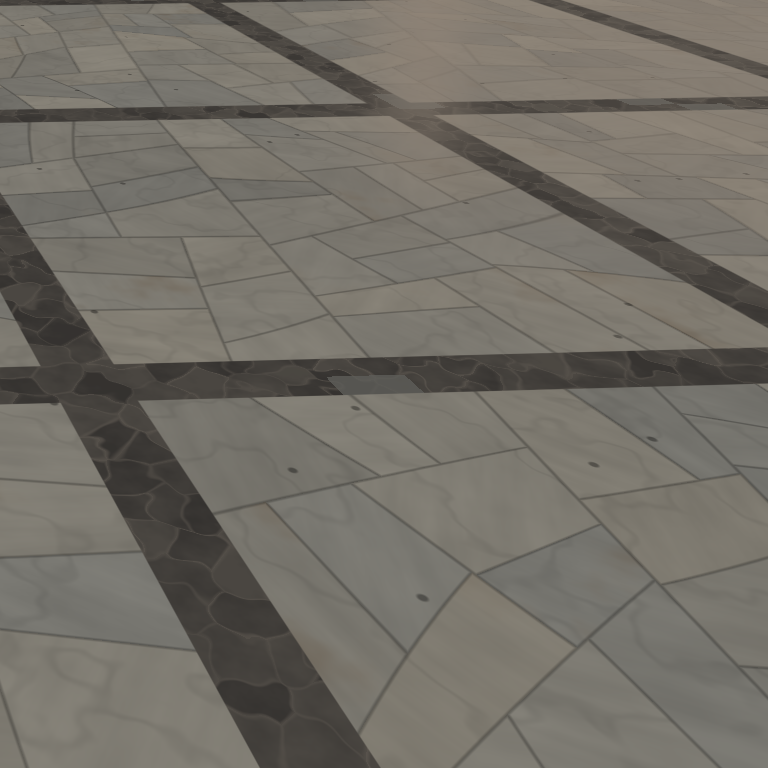
This texture is drawn by a WebGL 2 fragment shader. Its source:

```glsl
#version 300 es
precision highp float;
uniform vec2 u_resolution;
out vec4 fragColor;

// Perspective from floor units (one panel = 1) to the canvas
const mat3 FLOOR_TO_CANVAS = mat3(1.043, 0.041, 0.0265,
                                  -0.272, 0.917, 0.6745,
                                  0.1146, 0.5013, 1.0);
const vec2 BAND_HALF = vec2(0.047, 0.041);
const float JOINT_WIDTH = 0.0022;
const float MIN_PIECE_AREA = 0.035;
const float FRAGMENT_SCALE = 20.0;
const vec3 COOL_MARBLE = vec3(0.445, 0.443, 0.423);
const vec3 WARM_MARBLE = vec3(0.515, 0.497, 0.455);
const vec3 RUST = vec3(0.40, 0.35, 0.29);
const vec3 DARK_STONE = vec3(0.205, 0.195, 0.185);
const vec3 BROWN_STONE = vec3(0.29, 0.275, 0.255);
const vec3 STONE_VEIN = vec3(0.38, 0.355, 0.325);
const vec3 SHEEN = vec3(0.575, 0.522, 0.468);

vec2 hash2(vec2 p) {
    vec3 q = fract(p.xyx * vec3(0.1031, 0.1030, 0.0973));
    q += dot(q, q.yzx + 33.33);
    return fract((q.xx + q.yz) * q.zy);
}

float gradientNoise(vec2 p) {
    vec2 i = floor(p), f = fract(p);
    vec2 w = f * f * f * (f * (f * 6.0 - 15.0) + 10.0);
    vec4 n;
    for (int k = 0; k < 4; k++) {
        vec2 corner = vec2(k & 1, k >> 1);
        n[k] = dot(hash2(i + corner) * 2.0 - 1.0, f - corner);
    }
    return mix(mix(n.x, n.y, w.x), mix(n.z, n.w, w.x), w.y);
}

float fbm(vec2 p) {
    float sum = 0.0, amp = 0.6;
    for (int i = 0; i < 4; i++, amp *= 0.5) {
        sum += amp * gradientNoise(p);
        p = mat2(1.6, 1.2, -1.2, 1.6) * p + 7.3;
    }
    return sum;
}

// Splits a panel into skewed pieces; returns the piece seed and joint cover
vec3 cutPieces(vec2 q, vec2 panel, vec2 pixel) {
    vec2 size = vec2(1.0), seed = panel * 7.0 + 31.0;
    float joint = 0.0;
    for (int i = 0; i < 7; i++) {
        if (size.x * size.y < MIN_PIECE_AREA) break;
        if (size.y > size.x) { q = q.yx; size = size.yx; pixel = pixel.yx; }
        vec2 r = hash2(seed);
        float middle = mix(0.32, 0.68, r.x);
        float cut = middle + (q.y - 0.5) * (r.y - 0.5) * 0.5;
        float d = abs(q.x - cut) * size.x;
        float cover = 1.0 - smoothstep(0.0, JOINT_WIDTH + pixel.x, d);
        joint = max(joint, cover * min(1.0, 2.0 * JOINT_WIDTH / pixel.x));
        bool low = q.x < cut;
        q.x = low ? q.x / cut : (q.x - cut) / (1.0 - cut);
        size.x *= low ? middle : 1.0 - middle;
        seed = hash2(seed + (low ? 3.7 : 11.3)) * 90.0;
    }
    return vec3(seed, joint);
}

vec3 marble(vec2 p, vec2 panel, vec2 q, vec2 pixel) {
    vec3 piece = cutPieces(q, panel, pixel);
    vec2 r = hash2(piece.xy + 5.0), s = hash2(piece.xy + 19.0);
    vec3 col = mix(COOL_MARBLE, WARM_MARBLE, r.x) * mix(0.95, 1.04, r.y);
    // Streaks follow a different direction in each piece
    float a = s.x * 3.14159;
    vec2 along = mat2(cos(a), -sin(a), sin(a), cos(a)) * p + piece.xy;
    float fade = 1.0 / (1.0 + 60.0 * max(pixel.x, pixel.y));
    col *= 1.0 + 0.12 * fade * fbm(along * vec2(5.0, 32.0));
    // Clouds, rusty stains and thin veins
    float cloud = fbm(p * 9.0 + piece.xy);
    col *= 1.0 + 0.10 * cloud;
    col = mix(col, RUST, 0.5 * smoothstep(0.55, 1.0, s.y) * smoothstep(0.0, 0.4, cloud));
    float vein = 1.0 - smoothstep(0.0, 0.035, abs(fbm(along * 5.0 + 3.0)));
    col *= 1.0 - 0.06 * vein * fade;
    // Sparse pits
    vec2 cell = floor(p * 9.0), h = hash2(cell + 61.0);
    float pit = length(fract(p * 9.0) - 0.25 - 0.5 * h);
    col *= 1.0 - 0.35 * step(0.88, hash2(cell).x) * (1.0 - smoothstep(0.025, 0.06, pit));
    return col * (1.0 - 0.24 * piece.z);
}

vec3 bandStone(vec2 p, vec2 pixel) {
    vec2 g = p * FRAGMENT_SCALE + 0.5 * gradientNoise(p * 30.0);
    vec2 base = floor(g), nearest = base;
    float d1 = 9.0, d2 = 9.0;
    for (int k = 0; k < 9; k++) {
        vec2 cell = base + vec2(k % 3, k / 3) - 1.0;
        float d = length(cell + hash2(cell + 40.0) - g);
        if (d < d1) { d2 = d1; d1 = d; nearest = cell; }
        else d2 = min(d2, d);
    }
    float blur = FRAGMENT_SCALE * max(pixel.x, pixel.y);
    float tone = hash2(nearest + 70.0).x + 0.8 * fbm(p * 24.0);
    vec3 col = mix(DARK_STONE, BROWN_STONE, clamp(tone, 0.0, 1.0));
    float vein = (1.0 - smoothstep(0.0, 0.09 + blur, d2 - d1)) / (1.0 + 4.0 * blur);
    col = mix(col, STONE_VEIN, vein * (0.25 + 0.45 * hash2(nearest).y));
    // Occasional grey replacement slab
    float patched = step(0.95, hash2(floor(p * 10.0) + 83.0).x);
    return mix(col, COOL_MARBLE * 0.82, 0.8 * patched);
}

void main() {
    vec2 uv = gl_FragCoord.xy / u_resolution;
    vec3 ray = inverse(FLOOR_TO_CANVAS) * vec3(uv, 1.0);
    vec2 p = ray.xy / ray.z;
    vec2 pixel = fwidth(p), panel = floor(p), f = fract(p);
    // Panels between crossing dark bands
    vec2 inset = 0.5 - abs(f - 0.5) - BAND_HALF;
    vec2 inside = smoothstep(-0.7 * pixel, 0.7 * pixel, inset);
    float slab = inside.x * inside.y;
    vec2 q = clamp((f - BAND_HALF) / (1.0 - 2.0 * BAND_HALF), 0.0, 1.0);
    vec3 col = mix(bandStone(p, pixel), marble(p, panel, q, pixel), slab);
    // Warm light reflected toward the upper right, and one upright streak
    float glow = 0.62 * smoothstep(0.4, 1.0, uv.y) * mix(0.15, 1.0, smoothstep(0.2, 0.9, uv.x));
    float x = (uv.x - 0.55) / 0.07;
    float streak = 0.4 * exp(-x * x) * smoothstep(0.66, 0.9, uv.y);
    col = mix(col, SHEEN, clamp(glow * mix(0.4, 1.0, slab) + streak, 0.0, 1.0));
    fragColor = vec4(col, 1.0);
}
```
